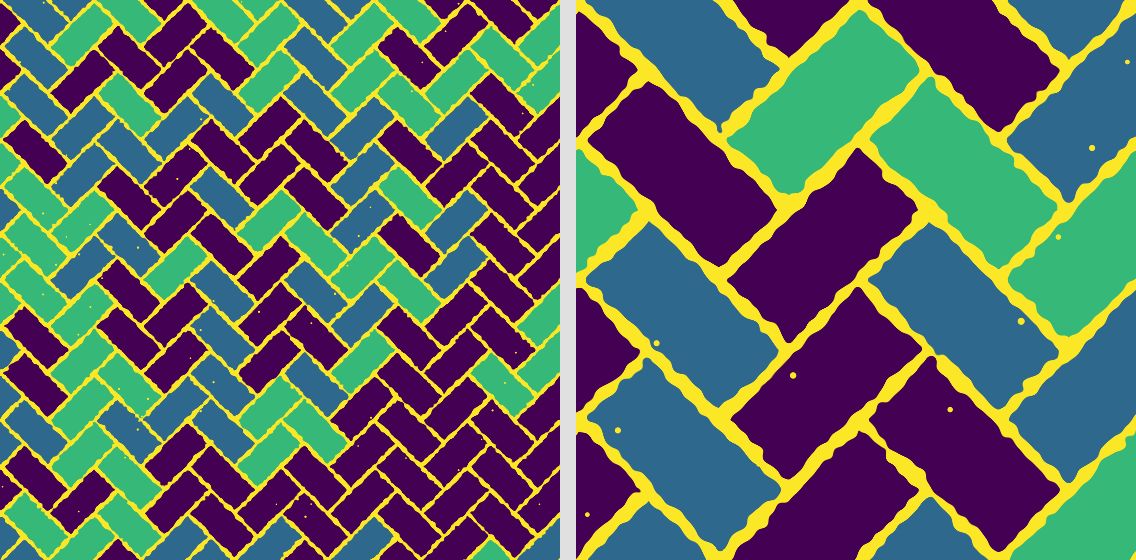
Left: the whole. Right: its middle third, enlarged.
Give the GLSL for this pattern, as a WebGL 1 fragment shader.

```glsl
precision highp float;
uniform vec2 u_resolution;

#define ROWS 12.0            // vertical repeats; half as many across
#define SHIFT vec2(1.02, 0.0) // pattern offset, in row heights
#define JOINT 0.059          // half joint width, in brick widths
#define ROUNDING 0.03
#define ROUGHNESS 0.11       // edge wear, in brick widths
#define GRAIN 150.0          // edge wear cells across the canvas
#define CLUMPING 0.4         // chance that a brick shares its patch colour
#define SPECK_CHANCE 0.0035
#define PURPLE vec3(0.267, 0.004, 0.329)
#define GREEN vec3(0.210, 0.720, 0.470)
#define BLUE vec3(0.185, 0.408, 0.553)
#define YELLOW vec3(0.985, 0.906, 0.144)

float hash(vec2 p) {
    return fract(sin(dot(p, vec2(127.1, 311.7))) * 43758.5453);
}

float valueNoise(vec2 p) {
    vec2 i = floor(p);
    vec2 f = fract(p);
    f = f * f * (3.0 - 2.0 * f);
    float low = mix(hash(i), hash(i + vec2(1.0, 0.0)), f.x);
    float high = mix(hash(i + vec2(0.0, 1.0)), hash(i + 1.0), f.x);
    return mix(low, high, f.y);
}

float roundedBox(vec2 p, vec2 halfSize, float radius) {
    vec2 q = abs(p) - halfSize + radius;
    return length(max(q, 0.0)) + min(max(q.x, q.y), 0.0) - radius;
}

// Herringbone of 2x1 bricks: returns the centre (xy) and half size (zw).
vec4 herringbone(vec2 p) {
    vec2 cell = floor(p);
    float phase = mod(cell.x - cell.y, 4.0);
    if (phase < 1.5) {
        return vec4(cell.x - phase + 1.0, cell.y + 0.5, 1.0, 0.5);
    }
    return vec4(cell.x + 0.5, cell.y + phase - 2.0, 0.5, 1.0);
}

vec3 brickColour(vec2 centre) {
    float own = hash(centre + 17.3);
    float shared = hash(floor(centre / 3.0) + 71.9);
    float pick = hash(centre + 43.7) < CLUMPING ? shared : own;
    return pick < 0.43 ? PURPLE : (pick < 0.72 ? GREEN : BLUE);
}

// Coverage of sparse chips, at most one in each grid cell.
float specks(vec2 uv, float pixel) {
    vec2 p = uv * 96.0;
    vec2 cell = floor(p);
    vec2 spot = 0.3 + 0.4 * vec2(hash(cell + 3.1), hash(cell + 8.6));
    float radius = mix(0.11, 0.2, hash(cell + 5.4));
    float edge = length(fract(p) - spot) - radius;
    float cover = 1.0 - smoothstep(-0.5, 0.5, edge / (96.0 * pixel));
    return cover * step(hash(cell + 29.5), SPECK_CHANCE);
}

void main() {
    float pixel = 1.0 / u_resolution.y;
    vec2 uv = gl_FragCoord.xy * pixel;

    // Diagonal axes, one unit per brick width
    vec2 q = uv * ROWS - SHIFT;
    vec2 p = vec2(q.y - q.x, q.y + q.x);
    vec4 brick = herringbone(p);

    // Brick outline with ragged edges
    float wear = 0.65 * valueNoise(uv * GRAIN)
               + 0.35 * valueNoise(uv * GRAIN * 0.5 + 31.0) - 0.5;
    float edge = roundedBox(p - brick.xy, brick.zw - JOINT, ROUNDING);
    edge += wear * ROUGHNESS;
    float edgePixel = pixel * ROWS * 1.414;
    float joint = smoothstep(-0.5, 0.5, edge / edgePixel);

    vec3 colour = mix(brickColour(brick.xy), YELLOW, max(joint, specks(uv, pixel)));
    gl_FragColor = vec4(colour, 1.0);
}
```
